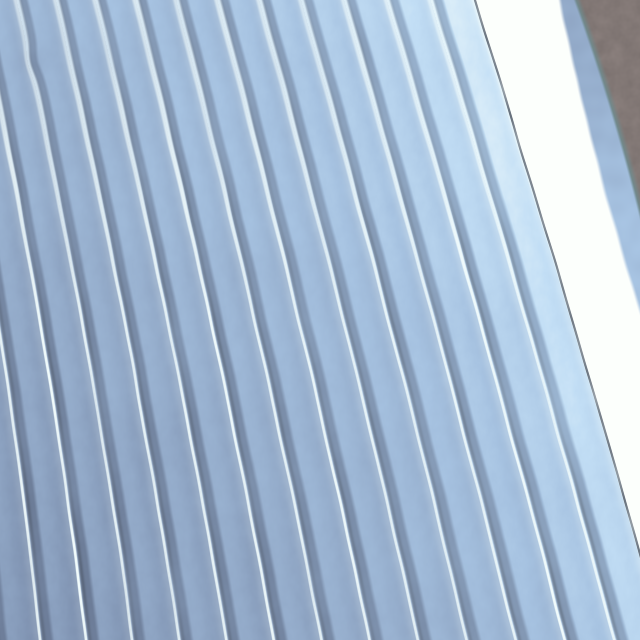
This texture is drawn by a three.js fragment shader. Its source:

```glsl
// Ribbed pale blue metal sheet: slanted ridges with bright crests, a white border and a brown corner.
varying vec2 vUv;

const vec3 SLATE = vec3(0.47, 0.54, 0.66);
const vec3 STEEL = vec3(0.57, 0.66, 0.78);
const vec3 SKY   = vec3(0.65, 0.76, 0.88);
const vec3 ICE   = vec3(0.76, 0.87, 0.96);
const vec3 GLARE = vec3(0.95, 0.99, 0.99);
const vec3 BROWN = vec3(0.51, 0.47, 0.46);
const vec3 SEAM  = vec3(0.34, 0.38, 0.43);
const float SOFT = 0.0013;

float hash(float n) {
  return fract(sin(n * 91.37 + 4.1) * 4375.85);
}

vec2 gradientAt(vec2 cell) {
  float angle = 6.2832 * hash(dot(cell, vec2(1.37, 17.91)));
  return vec2(cos(angle), sin(angle));
}

// Gradient noise, roughly -0.7 to 0.7
float noise(vec2 p) {
  vec2 i = floor(p), f = fract(p);
  vec2 w = f * f * f * (f * (f * 6.0 - 15.0) + 10.0);
  vec2 e = vec2(0.0, 1.0);
  float low = mix(dot(gradientAt(i), f), dot(gradientAt(i + e.yx), f - e.yx), w.x);
  float high = mix(dot(gradientAt(i + e), f - e), dot(gradientAt(i + 1.0), f - 1.0), w.x);
  return mix(low, high, w.y);
}

float fbm(vec2 p) {
  float sum = 0.0, gain = 0.6;
  for (int k = 0; k < 3; k++) {
    sum += gain * noise(p);
    p = p * 2.1 + 7.3;
    gain *= 0.5;
  }
  return sum;
}

// Metal tone from shade (0) to glare (4)
vec3 metal(float light) {
  vec3 c = mix(SLATE, STEEL, clamp(light, 0.0, 1.0));
  c = mix(c, SKY, clamp(light - 1.0, 0.0, 1.0));
  c = mix(c, ICE, clamp(light - 2.0, 0.0, 1.0));
  return mix(c, GLARE, clamp(light - 3.0, 0.0, 1.0));
}

// Rib coordinate in perspective: x = border + pitch * n + squeeze * n * n
// Returns (n, local rib spacing)
vec2 ribCoord(float x, float border, float pitch, float squeeze) {
  float root = sqrt(pitch * pitch - 4.0 * squeeze * (border - x));
  return vec2((root - pitch) / (2.0 * squeeze), root);
}

float step01(float edge, float x, float soft) {
  return smoothstep(edge - soft, edge + soft, x);
}

// Crest, groove and sloping face of each rib
vec3 ribs(vec2 p, vec2 rib, float light) {
  float id = floor(rib.x + 0.5);
  float u = fract(rib.x);
  float d = (rib.x - id) * rib.y;
  float wear = noise(vec2(id * 3.7, p.y * 7.0));
  float blur = smoothstep(0.45, 1.0, p.y);

  float face = 0.35 - 0.75 * smoothstep(0.35, 1.0, u);
  float groove = step01(0.0035, d, 0.0015) * (1.0 - smoothstep(0.22, 0.33, u));
  groove *= 0.9 + 0.25 * wear;
  vec3 c = metal(light + face * 0.75 - groove * (0.7 + 0.2 * light));
  c *= 1.0 - 0.10 * groove;

  // Thin shadow hugging the crest, then the crest and its halo
  float shadow = exp(-pow((d - 0.0065) / 0.003, 2.0));
  c *= 1.0 - shadow * (0.13 + 0.12 * wear) * (1.0 - 0.5 * blur);
  float width = mix(0.0021, 0.0034, blur);
  float crest = 1.0 - smoothstep(width - SOFT, width + SOFT + 0.003 * blur, abs(d));
  crest *= mix(0.92, 0.62, blur) * (0.86 + 0.14 * hash(id)) + 0.18 * wear;
  float halo = exp(-pow((d + 0.003) / 0.008, 2.0)) * (0.10 + 0.05 * light);
  return mix(c, GLARE, clamp(crest + halo * (1.0 - crest), 0.0, 1.0));
}

void main() {
  vec2 p = vUv;
  float t = 1.0 - p.y;
  float bow = t * p.y;

  // Slight waviness of the sheet and a small dent near the upper left
  float dent = exp(-dot(p - vec2(0.055, 0.905), p - vec2(0.055, 0.905)) * 1800.0);
  float x = p.x + 0.0016 * noise(p * vec2(7.0, 11.0)) + 0.005 * dent;
  float border = 0.742 + 0.296 * t + 0.016 * bow;
  vec2 rib = ribCoord(x, border, 0.0693 + 0.009 * t - 0.0026 * bow, 0.00038 - 0.00013 * t);

  // Broad light, brightest toward the border, with faint stains and grain
  float light = 0.35 + 1.1 * p.y + 1.15 * p.x + 1.3 * exp(min(rib.x, 0.0) * 0.45);
  light += 0.3 * fbm(p * 5.0) + 0.18 * fbm(p * vec2(70.0, 45.0)) - 0.3 * dent;
  vec3 color = ribs(p, rib, light);

  // White border with its dark seam
  float gap = x - border;
  color = mix(color, vec3(0.99, 1.0, 0.99), step01(0.0, gap, SOFT));
  float seam = 1.0 - smoothstep(0.0008, 0.0028, abs(gap));
  color = mix(color, SEAM, seam * (0.75 + 0.3 * noise(vec2(3.0, p.y * 25.0))));

  // Blue outer lip, then the brown surface beyond
  float lip = 0.875 + 0.2 * t + 0.12 * t * t + 0.002 * noise(vec2(p.y * 18.0, 2.0));
  float outer = 0.898 + 0.36 * t - 0.17 * t * t;
  vec3 lipColor = mix(STEEL, SKY, smoothstep(0.0, 0.4, t) + 0.4 * noise(p * 30.0));
  color = mix(color, lipColor, step01(lip, p.x, 0.004));
  vec3 ground = BROWN * (1.0 + 0.12 * fbm(p * 40.0));
  ground = mix(vec3(0.44, 0.54, 0.55), ground, smoothstep(0.0, 0.012, p.x - outer));
  color = mix(color, ground, step01(outer, p.x, 0.003));

  gl_FragColor = vec4(color, 1.0);
}
```
